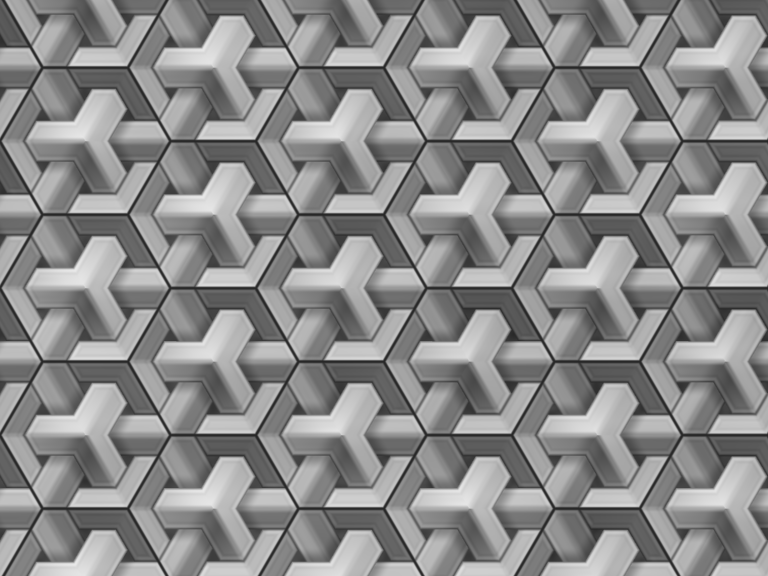
This pattern is drawn by a WebGL 2 fragment shader. Its source:

```glsl
#version 300 es
precision highp float;

uniform vec2 u_resolution;
out vec4 fragColor;

#define COLUMN_STEP 0.2222
#define ROW_STEP 0.2552
#define FIRST_CENTRE vec2(0.148, 0.7550)
#define ARM_HALF_WIDTH 0.280
#define FRAME_INNER 0.715
#define JOINT_HALF_WIDTH 0.004
#define JOINT_TONE 0.15
#define FLOOR_TONE 0.20
#define RIM_STRENGTH 0.05
#define WEAR 0.04
#define SAMPLES 3

const float ROOT3 = 1.7320508;
const float SECTOR = 1.0471976;

// Facet tones, one per 60 degree sector, counter-clockwise from the right
const float TRIPOD_TONES[6] = float[6](0.70, 0.78, 0.80, 0.51, 0.37, 0.66);
const float RIB_TONES[6] = float[6](0.75, 0.44, 0.60, 0.71, 0.49, 0.43);
const float FRAME_TONES[6] = float[6](0.38, 0.36, 0.50, 0.66, 0.79, 0.71);

float hash(vec2 p) {
    vec3 q = fract(p.xyx * vec3(0.1031, 0.1030, 0.0973));
    q += dot(q, q.yzx + 33.33);
    return fract((q.x + q.y) * q.z);
}

float noise(vec2 p) {
    vec2 i = floor(p), f = fract(p);
    f = f * f * (3.0 - 2.0 * f);
    return mix(mix(hash(i), hash(i + vec2(1, 0)), f.x),
               mix(hash(i + vec2(0, 1)), hash(i + vec2(1, 1)), f.x), f.y);
}

float ridge(float d, float centre, float width) {
    return 1.0 - smoothstep(0.0, width, abs(d - centre));
}

// Soft dark seam and bright rim along an edge at depth d
float bevel(float tone, float d) {
    tone += RIM_STRENGTH * (ridge(d, 0.042, 0.035) - 0.5 * ridge(d, 0.085, 0.03));
    return tone * mix(0.6, 1.0, smoothstep(0.0, 0.032, d));
}

// Rounds the fold between two facets at distance d from it
float fold(float own, float other, float d, float width) {
    return mix(0.5 * (own + other), own, smoothstep(0.0, width, d));
}

// Offset from the nearest hexagon centre; the apothem is 1
vec2 hexLocal(vec2 p) {
    vec2 period = vec2(2.0 * ROOT3, 2.0);
    vec2 a = mod(p + 0.5 * period, period) - 0.5 * period;
    vec2 b = mod(p, period) - 0.5 * period;
    return dot(a, a) < dot(b, b) ? a : b;
}

float weaveTone(vec2 uv) {
    vec2 p = (uv - FIRST_CENTRE) / vec2(COLUMN_STEP / ROOT3, 0.5 * ROW_STEP);
    vec2 q = hexLocal(p);
    vec2 id = round((p - q) * vec2(1.0 / ROOT3, 1.0));

    // Sector, its neighbours, and distances to tripod arm, rib and rim
    float angle = mod(atan(q.y, q.x), 6.0 * SECTOR);
    int k = min(int(angle / SECTOR), 5);
    float a = angle - float(k) * SECTOR;
    float r = length(q);
    float nearLow = r * sin(a), nearHigh = r * sin(SECTOR - a);
    bool even = k % 2 == 0;
    float ribDist = even ? nearLow : nearHigh;
    float armDist = even ? nearHigh : nearLow;
    int acrossArm = (even ? k + 1 : k + 5) % 6;
    int acrossRib = (even ? k + 5 : k + 1) % 6;
    float h = ribDist + armDist;

    float tone, lane = armDist;
    if (armDist < ARM_HALF_WIDTH && h < FRAME_INNER) {
        // Raised tripod
        tone = fold(TRIPOD_TONES[k], TRIPOD_TONES[acrossRib], ribDist, 0.22);
        tone = fold(tone, TRIPOD_TONES[acrossArm], armDist, 0.06);
        tone += 1.2 * (0.62 - tone) * (r - 0.5);
        tone = bevel(tone, min(ARM_HALF_WIDTH - armDist, FRAME_INNER - h));
    } else if (ribDist < ARM_HALF_WIDTH) {
        // Rib passing under the tripod
        lane = ribDist;
        tone = fold(RIB_TONES[k], RIB_TONES[acrossRib], ribDist, 0.07);
        tone = bevel(tone, min(ARM_HALF_WIDTH - ribDist, 1.0 - h));
        float clearance = armDist - ARM_HALF_WIDTH;
        tone *= mix(0.7, 1.0, smoothstep(0.0, 0.2, clearance));
    } else if (h > FRAME_INNER) {
        // Bent frame around the arm tip
        lane = h;
        tone = fold(FRAME_TONES[k], FRAME_TONES[acrossArm], armDist, 0.05);
        float inner = h - FRAME_INNER;
        tone = bevel(tone, min(min(1.0 - h, inner), ribDist - ARM_HALF_WIDTH));
        tone *= mix(0.85, 1.0, smoothstep(0.0, 0.1, inner));
    } else {
        tone = FLOOR_TONE + 0.08 * noise(q * 8.0 + id);
    }

    // Lengthwise streaks, cloudy wear and tile variation
    float streak = noise(vec2(lane * 16.0, r * 1.5) + id * 7.0 + float(k / 2) * 13.0);
    float cloud = noise(p * 1.2 + 40.0);
    tone += WEAR * (0.5 * streak + cloud - 0.75 + hash(id + 50.0) - 0.5);

    // Joint between hexagons
    float joint = 1.0 - smoothstep(JOINT_HALF_WIDTH, JOINT_HALF_WIDTH + 0.026, 1.0 - h);
    return mix(tone, JOINT_TONE, joint);
}

void main() {
    // Average a small grid of samples to smooth the edges
    float sum = 0.0;
    for (int n = 0; n < SAMPLES * SAMPLES; n++) {
        vec2 offset = (vec2(n % SAMPLES, n / SAMPLES) + 0.5) / float(SAMPLES) - 0.5;
        sum += weaveTone((gl_FragCoord.xy + offset * 1.4) / u_resolution.y);
    }
    fragColor = vec4(vec3(sum / float(SAMPLES * SAMPLES)), 1.0);
}
```
